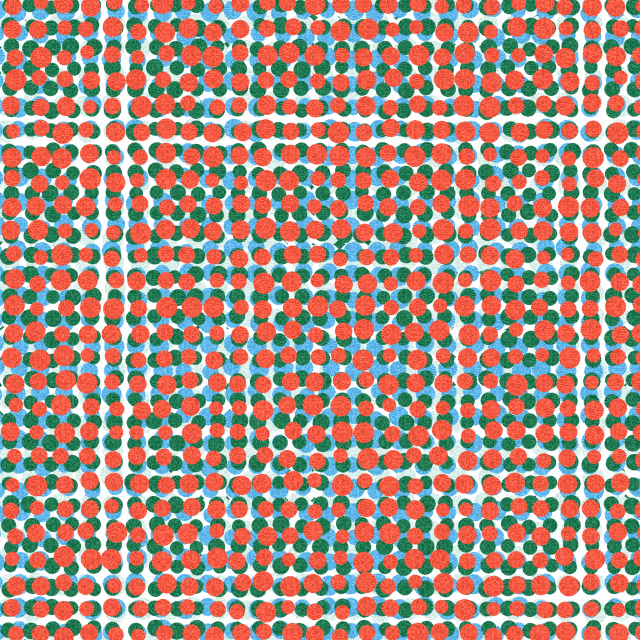
Write a WebGL 1 fragment shader that draws this pattern.

```glsl
precision highp float;

uniform vec2 u_resolution;

const vec3 RED = vec3(0.96, 0.355, 0.265);
const vec3 GREEN = vec3(0.13, 0.475, 0.325);
const vec3 BLUE = vec3(0.38, 0.72, 0.92);
const vec3 MINT = vec3(0.86, 0.94, 0.92);
const vec3 WHITE = vec3(1.0);

// Point where the coloured screens line up
const vec2 REGISTER = vec2(0.178, 0.796);

float hash(vec2 p) {
  return fract(sin(dot(p, vec2(127.1, 311.7))) * 43758.5453);
}

// Coverage of a grid of jittered dots; radius, spread and jitter are in cells
float dotScreen(vec2 p, float radius, float spread, float jitter, float seed, float pixel) {
  vec2 cell = floor(p + 0.5);
  float edge = 10.0;
  for (int j = -1; j <= 1; j++) {
    for (int i = -1; i <= 1; i++) {
      vec2 id = cell + vec2(float(i), float(j));
      vec2 key = id + seed;
      vec2 shift = vec2(hash(key), hash(key + 41.3)) - 0.5;
      float size = radius + spread * (2.0 * hash(key + 83.7) - 1.0);
      edge = min(edge, length(p - id - 2.0 * jitter * shift) - size);
    }
  }
  return 1.0 - smoothstep(-0.75 * pixel, 0.75 * pixel, edge);
}

// Prints one ink, with the given number of dots across the canvas
vec3 printInk(vec3 base, vec3 ink, vec2 uv, float count, vec2 offset,
              float radius, float spread, float jitter, float seed) {
  vec2 p = (uv - REGISTER) * count + offset;
  float pixel = count / u_resolution.y;
  return mix(base, ink, dotScreen(p, radius, spread, jitter, seed, pixel));
}

// Fine grain, fading out on the paper white
vec3 addGrain(vec3 color, vec2 uv, float amount) {
  float speck = hash(floor(uv * 512.0) + 7.0) - 0.5;
  float inked = 1.0 - 0.7 * smoothstep(0.7, 1.0, min(color.r, color.g));
  return color + speck * amount * inked;
}

void main() {
  vec2 uv = gl_FragCoord.xy / u_resolution.y;

  // Screens from back to front
  vec3 color = GREEN;
  color = printInk(color, WHITE, uv, 22.6, vec2(0.5), 0.66, 0.05, 0.08, 5.0);
  color = printInk(color, MINT, uv, 24.0, vec2(0.0), 0.37, 0.06, 0.11, 19.0);
  color = printInk(color, BLUE, uv, 26.8, vec2(0.0), 0.375, 0.05, 0.11, 37.0);
  color = printInk(color, GREEN, uv, 30.8, vec2(0.0), 0.37, 0.05, 0.09, 59.0);
  color = printInk(color, RED, uv, 25.4, vec2(0.0), 0.35, 0.08, 0.12, 71.0);

  color = addGrain(color, uv, 0.16);
  gl_FragColor = vec4(clamp(color, 0.0, 1.0), 1.0);
}
```
